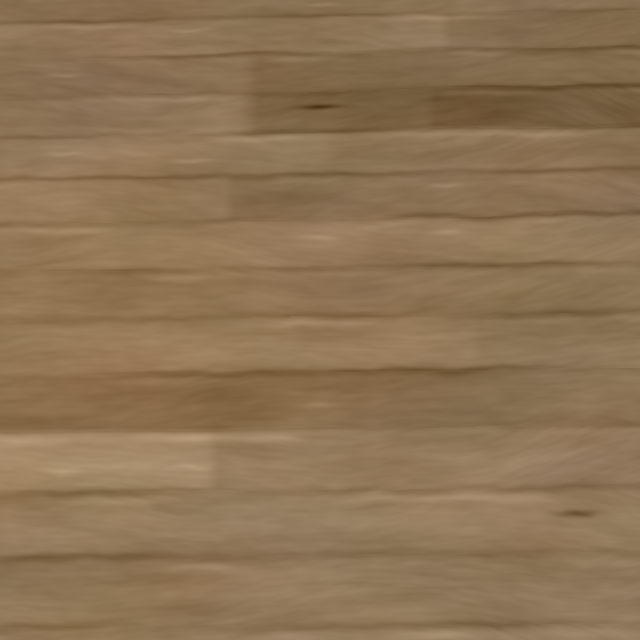
This texture is drawn by a WebGL 2 fragment shader. Its source:

```glsl
#version 300 es
precision highp float;
// Worn wooden strip floor: staggered horizontal planks with soft, blurred grain.
uniform vec2 u_resolution;
out vec4 outColor;

float hash(vec2 p) {
  vec3 q = fract(p.xyx * vec3(0.1031, 0.1030, 0.0973));
  q += dot(q, q.yzx + 33.33);
  return fract((q.x + q.y) * q.z);
}

vec2 gradient(vec2 cell) {
  float angle = 6.2832 * hash(cell + 57.0);
  return vec2(cos(angle), sin(angle));
}

// Gradient noise, roughly -0.7 to 0.7
float noise(vec2 p) {
  vec2 i = floor(p), f = fract(p);
  vec2 u = f * f * f * (f * (f * 6.0 - 15.0) + 10.0);
  vec2 e = vec2(0.0, 1.0);
  float low = mix(dot(gradient(i), f), dot(gradient(i + e.yx), f - e.yx), u.x);
  float high = mix(dot(gradient(i + e), f - e), dot(gradient(i + 1.0), f - 1.0), u.x);
  return mix(low, high, u.y);
}

float fbm(vec2 p) {
  float sum = 0.0, amplitude = 0.6;
  for (int i = 0; i < 4; i++) {
    sum += amplitude * noise(p);
    p = p * 2.03 + 17.3;
    amplitude *= 0.5;
  }
  return sum;
}

// Strip coordinate: about thirteen rows, narrowing toward the top
float stripCoord(vec2 p) {
  float depth = 0.974 - p.y + 0.016 * (p.x - 0.5) * (0.4 + p.y);
  depth += 0.005 * noise(vec2(p.x * 5.0, p.y * 9.0));
  return 18.07 * depth / (1.0 + 0.4545 * depth);
}

// Tone of one strip, changing softly at its end joint
float plankTone(float row, float x) {
  float joint = 0.3 + 0.5 * hash(vec2(row, 4.0));
  float left = hash(vec2(row, 11.0)) - 0.5;
  float right = hash(vec2(row, 23.0)) - 0.5;
  float tone = 0.045 * mix(left, right, smoothstep(-0.012, 0.012, x - joint));
  // A dark pair of strips and a pale one stand out from the rest
  float pastJoint = smoothstep(0.37, 0.41, x);
  tone -= pastJoint * (row == 2.0 ? 0.085 : row == 1.0 ? 0.045 : 0.0);
  tone += row == 9.0 ? 0.055 - 0.03 * x : row == 8.0 ? -0.025 : 0.0;
  return tone;
}

void main() {
  vec2 p = gl_FragCoord.xy / u_resolution;
  float strip = stripCoord(p);
  float row = floor(strip), across = fract(strip);

  // Planks, blended gently across their long edges
  float tone = plankTone(row, p.x);
  tone = mix(0.5 * (tone + plankTone(row - 1.0, p.x)), tone, smoothstep(0.0, 0.07, across));
  tone = mix(tone, 0.5 * (tone + plankTone(row + 1.0, p.x)), smoothstep(0.93, 1.0, across));

  // Grain: broad bands, slanted streaks and faint fine fibres
  vec2 bent = p + vec2(0.0, 0.014 * noise(p * vec2(5.0, 9.0)));
  float slant = 0.16 * noise(vec2(p.x * 1.5, row * 3.7));
  vec2 streak = vec2(p.x, bent.y - slant * p.x);
  tone += 0.085 * fbm(bent * vec2(2.5, 17.0) + row * 0.13);
  tone += 0.055 * fbm(streak * vec2(7.0, 48.0) + 31.0);
  tone += 0.022 * noise(streak * vec2(28.0, 130.0));
  tone += 0.03 * fbm(p * vec2(4.0, 6.0) + 8.0);

  // Seams: broken dark lines with a worn pale lip below
  float nearest = floor(strip + 0.5);
  float gap = strip - nearest + 0.06 * noise(vec2(p.x * 16.0, nearest * 5.3));
  float seamWear = smoothstep(-0.2, 0.35, noise(vec2(p.x * 3.2, nearest * 7.31)));
  tone -= (0.02 + 0.07 * seamWear) * exp(-pow(gap / 0.065, 2.0));
  float lipWear = smoothstep(-0.15, 0.4, noise(vec2(p.x * 5.0, nearest * 3.17 + 40.0)));
  tone += 0.065 * lipWear * exp(-pow((gap - 0.15) / 0.07, 2.0));

  // Sparse dark splits and pale scuffs, one candidate per cell
  vec2 grid = vec2(p.x * 5.0, strip);
  vec2 cell = floor(grid);
  vec2 offset = fract(grid) - vec2(0.5, 0.3 + 0.4 * hash(cell + 5.0));
  offset.y += 0.05 * noise(grid * vec2(6.0, 2.0));
  float mark = exp(-dot(offset * vec2(6.5, 17.0), offset * vec2(6.5, 17.0)));
  float kind = hash(cell + 91.0);
  tone += mark * (kind > 0.93 ? -0.17 : kind < 0.12 ? 0.06 : 0.0);

  // Dim at the top, lighter below; amber at left, greyer at right
  tone += 0.028 * (0.5 - p.y);
  float warmth = 0.7 * exp(-dot((p - vec2(0.25, 0.47)) * vec2(1.8, 4.5), (p - vec2(0.25, 0.47)) * vec2(1.8, 4.5)));
  warmth += 0.9 * fbm(p * vec2(3.0, 7.0) + 63.0) - 0.3 * p.x;
  vec3 wood = vec3(0.56, 0.46, 0.34) + tone * vec3(1.0, 1.0, 1.02);
  wood += warmth * vec3(0.025, 0.0, -0.028);
  wood += 0.012 * noise(p * vec2(3.0, 5.0) + 12.0) * vec3(0.6, -0.6, 0.8);
  outColor = vec4(clamp(wood, 0.0, 1.0), 1.0);
}
```
